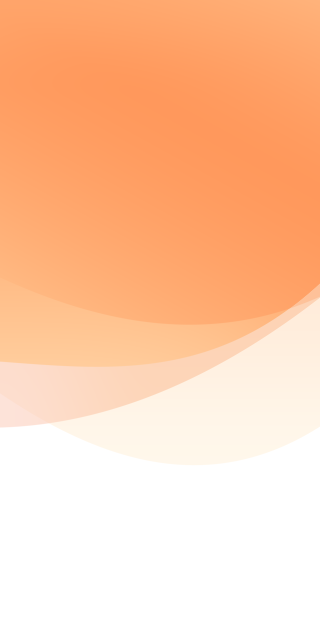
A WebGL 2 fragment shader for this background:

```glsl
#version 300 es
precision highp float;

uniform vec2 u_resolution;
out vec4 outColor;

const vec3 WHITE = vec3(1.0);
const vec3 CREAM_TOP = vec3(1.0, 0.925, 0.855);
const vec3 CREAM_LOW = vec3(1.0, 0.968, 0.92);
const vec3 BLUSH_LEFT = vec3(0.99, 0.815, 0.75);
const vec3 BLUSH_RIGHT = vec3(0.985, 0.76, 0.61);
const vec3 APRICOT_DEEP = vec3(1.0, 0.74, 0.53);
const vec3 APRICOT_PALE = vec3(1.0, 0.80, 0.61);
const vec3 ORANGE_DEEP = vec3(1.0, 0.597, 0.36);
const vec3 ORANGE_PALE = vec3(1.0, 0.725, 0.51);

// Cubic curve through four heights spaced evenly across the canvas
float waveHeight(float x, vec4 h) {
  float u = 3.0 * x;
  vec4 weights = vec4(
    (1.0 - u) * (2.0 - u) * (3.0 - u) / 6.0,
    u * (2.0 - u) * (3.0 - u) / 2.0,
    u * (u - 1.0) * (3.0 - u) / 2.0,
    u * (u - 1.0) * (u - 2.0) / 6.0);
  return dot(weights, h);
}

// Smooth coverage of the area above a wave
float waveMask(vec2 p, vec4 heights, float softness) {
  float d = p.y - waveHeight(p.x, heights);
  return 1.0 - smoothstep(-softness, softness, d);
}

vec3 creamColor(vec2 p) {
  return mix(CREAM_TOP, CREAM_LOW, smoothstep(0.9, 1.45, p.y));
}

vec3 blushColor(vec2 p) {
  return mix(BLUSH_LEFT, BLUSH_RIGHT, smoothstep(0.0, 0.5, p.x));
}

// Paler toward the lower left, deeper toward the right
vec3 apricotColor(vec2 p) {
  float t = (p.y - 0.88 - 0.35 * p.x * p.x * p.x) / 0.25;
  return mix(APRICOT_DEEP, APRICOT_PALE, clamp(t, -1.2, 1.0));
}

// Deep diagonal band that fades to both sides and at the upper left
vec3 orangeColor(vec2 p) {
  float d = p.y - 0.55 * p.x - 0.05;
  float fade = pow(abs(d), 1.5) * (d > 0.0 ? 1.33 : 1.75);
  float corner = 0.35 * (1.0 - p.x) * (1.0 - smoothstep(0.0, 0.3, p.y));
  return mix(ORANGE_DEEP, ORANGE_PALE, min(fade + corner, 1.1));
}

void main() {
  // Width spans 0 to 1, depth below the top edge spans 0 to 2
  vec2 uv = gl_FragCoord.xy / u_resolution;
  vec2 p = vec2(uv.x, 2.0 * (1.0 - uv.y));
  float softness = 1.5 / u_resolution.y;

  float cream = waveMask(p, vec4(1.229, 1.404, 1.451, 1.333), softness);
  float blush = waveMask(p, vec4(1.336, 1.284, 1.148, 0.930), softness);
  float apricot = waveMask(p, vec4(1.130, 1.146, 1.091, 0.885), softness);
  float orange = waveMask(p, vec4(0.867, 0.984, 1.012, 0.927), softness);

  // Layers from back to front
  vec3 color = mix(WHITE, creamColor(p), cream);
  color = mix(color, blushColor(p), 0.6 * blush);
  color = mix(color, apricotColor(p), apricot);
  color = mix(color, orangeColor(p), orange * mix(0.35, 1.0, apricot));

  outColor = vec4(color, 1.0);
}
```
